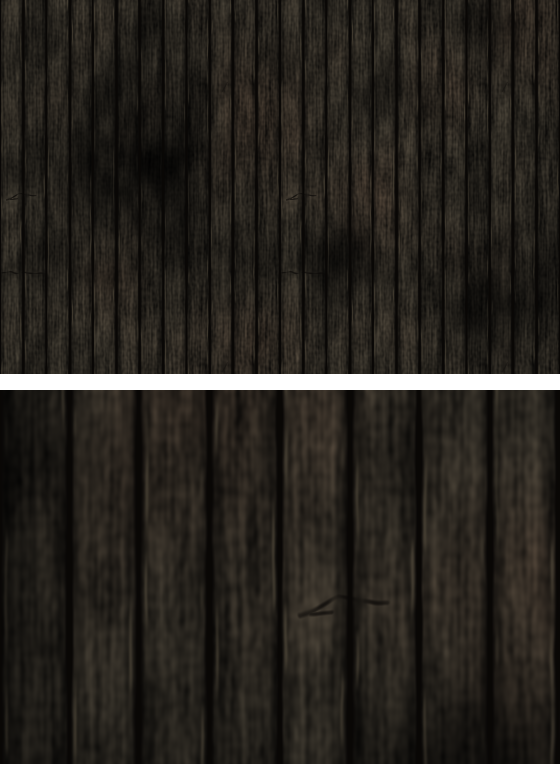
Top: the whole. Bottom: its middle third, enlarged.
This texture is drawn by a WebGL 2 fragment shader. Its source:

```glsl
#version 300 es
precision highp float;
// Dark weathered vertical boards: a wood tile of 12 x 12 board widths, wrapped
// over the canvas. Grain is periodic gradient noise stretched along each board;
// grooves, worn edges and cracks repeat, while broad stains lie over them once.
uniform vec2 u_resolution;
out vec4 fragColor;

const vec2  BOARDS = vec2(24.0, 16.0);   // board widths across and up the canvas
const float TILE = 12.0;                 // wood repeat, in board widths
const float SEAM_SHIFT = 0.015;          // grooves sit just left of whole units
const float SEAM_JITTER = 0.03;          // uneven spacing of the grooves
const float GROOVE_CORE = 0.02;          // half width of the black gap
const vec2  GROOVE_RIM = vec2(0.07, 0.11); // narrowest and widest gap edge
const float EDGE_OFFSET = 0.02;          // worn bright edge, beyond the rim
const float EDGE_WIDTH = 0.028;
const float CRACK_WIDTH = 0.025;
const vec3 WOOD   = vec3(0.169, 0.155, 0.129);
const vec3 WARM   = vec3(0.202, 0.168, 0.137);
const vec3 WORN   = vec3(0.31, 0.28, 0.225);
const vec3 GROOVE = vec3(0.034, 0.026, 0.021);

// Cracks in one tile: start and end of each, in board widths
const vec4 CRACKS[5] = vec4[5](
  vec4(0.1, 4.34, 1.9, 4.32), vec4(0.3, 7.45, 0.85, 7.72),
  vec4(0.85, 7.72, 1.55, 7.62), vec4(0.45, 7.5, 0.75, 7.48),
  vec4(9.55, 0.1, 9.75, 0.45));

// Stains: centre on the canvas, radius, strength (below 0 dark, above 0 warm)
const vec4 STAINS[9] = vec4[9](
  vec4(0.24, 0.58, 0.20, -0.58), vec4(0.88, 0.21, 0.13, -0.52),
  vec4(0.61, 0.30, 0.10, -0.30),
  vec4(0.47, 0.68, 0.13, 0.75), vec4(0.66, 0.45, 0.11, 0.60),
  vec4(0.94, 0.92, 0.10, 0.70), vec4(0.44, 0.06, 0.12, 0.55),
  vec4(0.19, 0.25, 0.07, 0.55), vec4(0.78, 0.77, 0.09, 0.45));

float hash(vec2 p) {
  vec3 h = fract(vec3(p.xyx) * vec3(0.1031, 0.1030, 0.0973));
  h += dot(h, h.yzx + 33.33);
  return fract((h.x + h.y) * h.z);
}

// Slope of a random unit gradient at a lattice cell that wraps at period
float corner(vec2 cell, vec2 offset, vec2 period) {
  float angle = 6.2832 * hash(mod(cell, period) + 7.0);
  return dot(vec2(cos(angle), sin(angle)), offset);
}

float noise(vec2 p, vec2 period) {
  vec2 i = floor(p), f = p - i, e = vec2(1.0, 0.0);
  vec2 u = f * f * f * (f * (f * 6.0 - 15.0) + 10.0);
  float low = mix(corner(i, f, period), corner(i + e, f - e, period), u.x);
  float high = mix(corner(i + e.yx, f - e.yx, period),
                   corner(i + 1.0, f - 1.0, period), u.x);
  return mix(low, high, u.y);
}

// Noise with freq cells per board width, repeating with the wood tile
float tiled(vec2 p, vec2 freq) { return noise(p * freq, freq * TILE); }

float segment(vec2 p, vec2 a, vec2 b) {
  vec2 ap = p - a, ab = b - a;
  return length(ap - ab * clamp(dot(ap, ab) / dot(ab, ab), 0.0, 1.0));
}

float woodGrain(vec2 p) {
  float board = mod(floor(p.x), TILE);
  vec2 s = p + vec2(0.0, TILE * hash(vec2(board, 3.0)));
  float grain = 0.56 * tiled(s, vec2(11.0, 0.75))    // fibres
              + 0.38 * tiled(s, vec2(4.0, 0.5))      // streaks
              + 0.36 * tiled(s, vec2(1.5, 1.0))      // blotches
              + 0.38 * tiled(s, vec2(10.0, 5.0))     // scuffs
              + 0.14 * tiled(s, vec2(3.0, 8.0));     // cross scratches
  return 1.0 + grain + 0.28 * (hash(vec2(board, 11.0)) - 0.5);
}

float crackMask(vec2 p) {
  vec2 t = mod(p, TILE);
  t.y += 0.08 * tiled(p, vec2(3.0, 2.0));
  float d = TILE;
  for (int i = 0; i < CRACKS.length(); i++)
    d = min(d, segment(t, CRACKS[i].xy, CRACKS[i].zw));
  float depth = smoothstep(-0.5, 0.3, tiled(p, vec2(4.0, 3.0)));
  return depth * (1.0 - smoothstep(0.2 * CRACK_WIDTH, 2.2 * CRACK_WIDTH, d));
}

// x: darkening, y: warm bare wood
vec2 stainLayer(vec2 uv, vec2 p) {
  float cloud = noise(p * vec2(0.45, 0.3) + 5.0, vec2(64.0));
  float patchy = noise(p * vec2(1.3, 0.6), vec2(64.0));
  vec2 stain = vec2(max(-0.65 * cloud, 0.0), max(0.5 * cloud, 0.0));
  for (int i = 0; i < STAINS.length(); i++) {
    vec4 b = STAINS[i];
    vec2 d = (uv - b.xy) * vec2(1.5, 0.8) / b.z;
    float a = exp(-dot(d, d)) * (1.0 + 0.7 * patchy);
    stain += a * max(vec2(-b.w, b.w), 0.0);
  }
  return clamp(stain, 0.0, 0.78);
}

void main() {
  vec2 uv = gl_FragCoord.xy / u_resolution;
  vec2 p = uv * BOARDS + vec2(SEAM_SHIFT, 0.0);

  // Board face with grain and stains
  vec2 stain = stainLayer(uv, p);
  vec3 color = mix(WOOD, WARM, stain.y) * woodGrain(p) * (1.0 - stain.x);

  // Distance to the nearest groove, each with its own place and width
  float seam = floor(p.x + 0.5);
  float seamId = mod(seam, TILE);
  float ragged = noise(vec2(seam + 0.5, p.y * 1.5), vec2(TILE, 18.0));
  float shift = SEAM_JITTER * (hash(vec2(seamId, 17.0)) - 0.5);
  float d = abs(p.x - seam - shift) + 0.025 * ragged;
  float rim = mix(GROOVE_RIM.x, GROOVE_RIM.y, hash(vec2(seamId, 23.0)));
  color *= mix(0.66, 1.0, smoothstep(rim, 0.26, d));

  // Worn bright edges, broken along each side of a board
  float wear = noise(vec2(floor(p.x * 2.0) + 0.5, p.y), vec2(2.0 * TILE, TILE));
  float off = (d - rim - EDGE_OFFSET) / EDGE_WIDTH;
  float edge = exp(-off * off) * smoothstep(-0.1, 0.45, wear);
  color = mix(color, WORN, 0.7 * edge * (1.0 - stain.x));

  // Cracks and grooves
  color = mix(color, GROOVE, 0.7 * crackMask(p));
  color = mix(GROOVE, color, smoothstep(GROOVE_CORE, rim, d));
  fragColor = vec4(clamp(color, 0.0, 1.0), 1.0);
}
```
